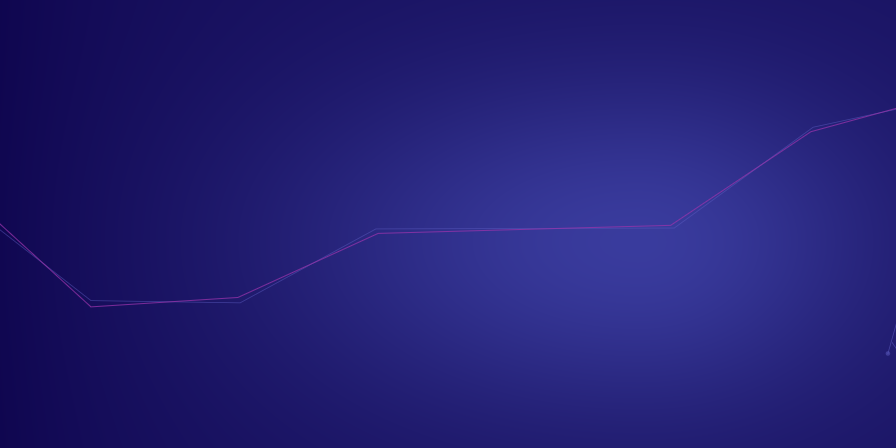
Give the GLSL for this background, as a WebGL 2 fragment shader.

```glsl
#version 300 es
precision highp float;
// Indigo backdrop with a broad soft glow, crossed by two thin, nearly coincident zigzag lines.

uniform vec2 u_resolution;
out vec4 fragColor;

// Lengths are in canvas heights; the canvas spans 2 x 1.
const vec3 DEEP_INDIGO = vec3(0.045, 0.005, 0.285);
const vec3 GLOW_BLUE = vec3(0.235, 0.245, 0.635);
const vec3 MAGENTA = vec3(0.60, 0.20, 0.67);
const vec3 PALE_BLUE = vec3(0.36, 0.36, 0.76);

const vec2 GLOW_CENTER = vec2(1.42, 0.46);
const vec2 GLOW_REACH_LOW = vec2(0.78, 0.40);   // left, below
const vec2 GLOW_REACH_HIGH = vec2(0.56, 0.38);  // right, above
const float GLOW_GAIN = 0.66;
const float SHADE_LEFT = 0.07;
const float SHADE_RIGHT = 0.29;
const float SHADE_RATE = 2.5;

const float MAGENTA_WIDTH = 0.0023;
const float BLUE_WIDTH = 0.0017;
const float NODE_RADIUS = 0.005;
const vec2 NODE = vec2(1.982, 0.211);

const int POINTS = 7;
const vec2 MAGENTA_PATH[POINTS] = vec2[](
    vec2(0.0, 0.500), vec2(0.203, 0.315), vec2(0.531, 0.336), vec2(0.844, 0.479),
    vec2(1.497, 0.497), vec2(1.810, 0.706), vec2(2.0, 0.758));
const vec2 BLUE_PATH[POINTS] = vec2[](
    vec2(0.0, 0.487), vec2(0.203, 0.329), vec2(0.536, 0.324), vec2(0.839, 0.489),
    vec2(1.505, 0.491), vec2(1.815, 0.716), vec2(2.0, 0.756));

float segmentDistance(vec2 p, vec2 a, vec2 b) {
    vec2 ab = b - a;
    return length(p - a - ab * clamp(dot(p - a, ab) / dot(ab, ab), 0.0, 1.0));
}

float pathDistance(vec2 p, vec2 path[POINTS]) {
    float d = 1e3;
    for (int i = 0; i < POINTS - 1; i++) {
        d = min(d, segmentDistance(p, path[i], path[i + 1]));
    }
    return d;
}

// Box-filtered coverage, which keeps hairlines faint instead of widening them.
float strokeCoverage(float d, float width, float pixel) {
    float outer = clamp(0.5 + (0.5 * width - d) / pixel, 0.0, 1.0);
    float inner = clamp(0.5 - (0.5 * width + d) / pixel, 0.0, 1.0);
    return outer - inner;
}

vec3 backdrop(vec2 p) {
    vec2 offset = p - GLOW_CENTER;
    vec2 q = offset / mix(GLOW_REACH_LOW, GLOW_REACH_HIGH, step(0.0, offset));
    float shade = mix(SHADE_RIGHT, SHADE_LEFT, exp(-SHADE_RATE * p.x));
    return mix(DEEP_INDIGO, GLOW_BLUE, shade + GLOW_GAIN * exp(-dot(q, q)));
}

void main() {
    float pixel = 1.0 / u_resolution.y;
    vec2 p = gl_FragCoord.xy * pixel;
    vec3 color = backdrop(p);

    // Zigzag lines
    float blueLine = strokeCoverage(pathDistance(p, BLUE_PATH), BLUE_WIDTH, pixel);
    color = mix(color, PALE_BLUE, 0.55 * blueLine);
    float magentaLine = strokeCoverage(pathDistance(p, MAGENTA_PATH), MAGENTA_WIDTH, pixel);
    color = mix(color, MAGENTA, 0.75 * magentaLine);

    // Small node with two links leaving the right edge
    float links = min(segmentDistance(p, NODE, vec2(2.002, 0.282)),
                      segmentDistance(p, vec2(1.991, 0.236), vec2(2.002, 0.220)));
    color = mix(color, PALE_BLUE, 0.6 * strokeCoverage(links, BLUE_WIDTH, pixel));
    float node = clamp(0.5 + (NODE_RADIUS - length(p - NODE)) / pixel, 0.0, 1.0);
    color = mix(color, PALE_BLUE, 0.5 * node);

    fragColor = vec4(color, 1.0);
}
```
